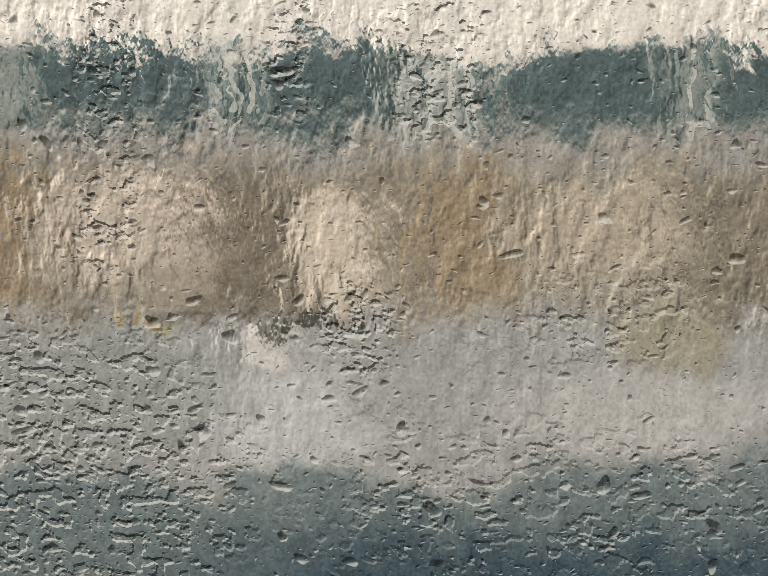
Reproduce this texture procedurally as a WebGL 1 fragment shader.

```glsl
precision highp float;
// Rain-streaked window: blurred bands of sky, trees, walls and road behind water and droplets.
uniform vec2 u_resolution;

float hash(vec2 p) {
  vec3 q = fract(p.xyx * vec3(0.1031, 0.103, 0.0973));
  q += dot(q, q.yzx + 33.33);
  return fract((q.x + q.y) * q.z);
}

float noise(vec2 p) {
  vec2 i = floor(p), f = fract(p);
  f = f * f * (3.0 - 2.0 * f);
  return mix(mix(hash(i), hash(i + vec2(1, 0)), f.x),
             mix(hash(i + vec2(0, 1)), hash(i + vec2(1, 1)), f.x), f.y);
}

float fbm(vec2 p) {
  float sum = 0.0, amp = 0.5;
  for (int i = 0; i < 4; i++) {
    sum += amp * noise(p);
    p = mat2(1.6, 1.2, -1.2, 1.6) * p + 7.3;
    amp *= 0.5;
  }
  return sum / 0.94;
}

// Soft-edged ellipse: 1 inside, 0 outside
float blob(vec2 p, vec2 center, vec2 size) {
  return 1.0 - smoothstep(0.55, 1.3, length((p - center) / size));
}

float column(float x, float center, float halfWidth) {
  return 1.0 - smoothstep(0.4, 1.4, abs(x - center) / halfWidth);
}

// Blurred view behind the glass, p in 0..1
vec3 backdrop(vec2 p) {
  vec3 cream = vec3(0.88, 0.84, 0.78);
  vec3 c = vec3(0.61, 0.60, 0.57);
  // Road and pale reflections
  c = mix(c, vec3(0.72, 0.71, 0.68), 0.9 * blob(p, vec2(0.36, 0.28), vec2(0.13, 0.1)));
  c = mix(c, vec3(0.70, 0.68, 0.64), 0.8 * blob(p, vec2(0.85, 0.29), vec2(0.22, 0.07)));
  c = mix(c, vec3(0.55, 0.55, 0.52), 0.7 * blob(p, vec2(0.1, 0.3), vec2(0.2, 0.14)));
  // Dark foreground
  float shore = 0.165 + 0.05 * smoothstep(0.72, 0.95, p.x) + 0.02 * sin(p.x * 19.0);
  c = mix(c, vec3(0.42, 0.45, 0.44), 1.0 - smoothstep(shore - 0.03, shore + 0.03, p.y));
  c = mix(c, vec3(0.23, 0.29, 0.31), 0.85 * (1.0 - smoothstep(0.0, 0.13, p.y)) * smoothstep(0.1, 0.5, p.x));
  // Tan wall band
  vec3 wall = mix(vec3(0.55, 0.505, 0.44), vec3(0.60, 0.56, 0.49), smoothstep(0.5, 0.8, p.x));
  wall = mix(wall, vec3(0.45, 0.41, 0.35), 0.75 * column(p.x, 0.31, 0.045) + 0.6 * column(p.x, 0.96, 0.07));
  wall = mix(wall, vec3(0.58, 0.50, 0.39), 0.7 * column(p.x, 0.6, 0.06) + 0.8 * column(p.x, 0.01, 0.03));
  wall = mix(wall, vec3(0.73, 0.67, 0.60), 0.95 * blob(p, vec2(0.165, 0.61), vec2(0.12, 0.12)));
  wall = mix(wall, vec3(0.76, 0.70, 0.62), blob(p, vec2(0.44, 0.565), vec2(0.07, 0.11)));
  wall = mix(wall, vec3(0.69, 0.63, 0.55), 0.8 * blob(p, vec2(0.78, 0.6), vec2(0.11, 0.09)));
  c = mix(c, wall, smoothstep(0.4, 0.5, p.y));
  // Patches along the foot of the wall
  c = mix(c, vec3(0.60, 0.56, 0.46), 0.7 * blob(p, vec2(0.87, 0.41), vec2(0.08, 0.06)));
  c = mix(c, vec3(0.64, 0.56, 0.41), 0.8 * blob(p, vec2(0.2, 0.43), vec2(0.035, 0.02)));
  c = mix(c, cream, 0.6 * blob(p, vec2(0.34, 0.4), vec2(0.045, 0.03)));
  c = mix(c, vec3(0.24, 0.24, 0.20), 0.75 * blob(p, vec2(0.4, 0.445), vec2(0.05, 0.025)));
  // Tree line, broken by pale gaps, under a bright sky
  c = mix(c, vec3(0.59, 0.57, 0.53), smoothstep(0.67, 0.76, p.y));
  float gap = 0.75 * column(p.x, 0.57, 0.065) + 0.4 * column(p.x, 0.31, 0.03)
            + 0.55 * column(p.x, 0.9, 0.03) + 0.6 * column(p.x, 0.01, 0.03);
  c = mix(c, mix(vec3(0.33, 0.38, 0.37), vec3(0.66, 0.65, 0.60), gap), smoothstep(0.74, 0.82, p.y));
  float skyline = 0.915 + 0.02 * sin(p.x * 15.0 + 1.0) - 0.025 * column(p.x, 0.57, 0.06);
  return mix(c, cream, smoothstep(skyline - 0.02, skyline + 0.02, p.y));
}

// Height of the running film: steep-edged pools stretched along the flow
float film(vec2 q) {
  return smoothstep(0.3, 0.7, fbm(q * vec2(42.0, 21.0))) + 0.5 * fbm(q * vec2(120.0, 85.0) + 31.0);
}

// Small irregular beads of water
float bead(vec2 q) {
  return smoothstep(0.55, 0.64, fbm(q * vec2(50.0, 76.0)));
}

// How crowded with droplets each part of the glass is
float wetness(vec2 p) {
  float w = 0.2 + 0.8 * blob(p, vec2(0.07, 0.17), vec2(0.25, 0.26));
  w += 0.6 * column(p.x, 0.14, 0.04) * smoothstep(0.48, 0.6, p.y);
  w += 0.6 * column(p.x, 0.375, 0.03) * smoothstep(0.76, 0.84, p.y);
  w += 0.7 * column(p.x, 0.57, 0.06) * smoothstep(0.72, 0.82, p.y);
  w += 0.6 * blob(p, vec2(0.47, 0.43), vec2(0.06, 0.1)) + 0.35 * blob(p, vec2(0.8, 0.45), vec2(0.13, 0.1));
  return w + 0.35 * blob(p, vec2(0.7, 0.13), vec2(0.38, 0.14));
}

// One droplet per cell: xy = position inside it (-1..1), z = coverage
vec3 droplet(vec2 q, float cells, float wet) {
  vec2 g = q * vec2(cells * 0.75, cells);
  g += 0.8 * vec2(noise(g * 0.9 + 5.0), noise(g * 0.9 + 57.0));
  vec2 id = floor(g) + cells;
  float radius = mix(0.2, 0.47, hash(id + 3.7));
  vec2 jitter = (vec2(hash(id + 11.3), hash(id + 23.9)) - 0.5) * (1.0 - 2.0 * radius);
  vec2 d = (fract(g) - 0.5 - jitter) / radius;
  float shape = length(d) + 0.5 * noise(d * 1.8 + id * 5.0);
  float cover = 1.0 - smoothstep(1.0 - 1.5 * cells / (u_resolution.y * radius), 1.0, shape);
  return vec3(d, cover * step(hash(id + 71.0), wet));
}

void main() {
  vec2 p = gl_FragCoord.xy / u_resolution;
  vec2 q = vec2(p.x * u_resolution.x / u_resolution.y, p.y);
  // Refraction and relief of the water film
  float h = film(q);
  vec2 slope = vec2(film(q + vec2(0.003, 0.0)) - h, film(q + vec2(0.0, 0.003)) - h);
  vec2 wobble = vec2(fbm(q * 17.0), fbm(q * 17.0 + 40.0)) - 0.5;
  float calm = mix(0.35, 1.0, smoothstep(0.35, 0.5, p.y)) * mix(0.3, 1.4, fbm(q * 6.0));
  vec3 color = backdrop(p + slope * 0.18 * calm + wobble * vec2(0.08, 0.1));
  color *= 1.0 + calm * (0.55 * slope.x - 0.85 * slope.y);
  // Bright trickles through the tree line
  float trickle = smoothstep(0.52, 0.6, fbm(q * vec2(75.0, 17.0) + wobble * 5.0));
  float run = column(p.x, 0.31, 0.04) + column(p.x, 0.58, 0.07) + column(p.x, 0.9, 0.035);
  color = mix(color, vec3(0.83, 0.81, 0.75), 0.6 * trickle * run * smoothstep(0.7, 0.8, p.y));
  // Beads: shaded upper rims, bright lower rims
  float wet = wetness(p), cells = 105.0;
  vec2 rim = vec2(-0.001, 0.0023);
  float edge = (bead(q + rim) - bead(q - rim)) * smoothstep(0.15, 0.8, wet + 0.6 * wobble.x);
  color = mix(color, vec3(0.86, 0.84, 0.79), 0.7 * max(edge, 0.0));
  color *= 1.0 - 0.55 * max(-edge, 0.0);
  // Droplets from fine to large: dark cap, bright lower crescent
  for (int i = 0; i < 4; i++) {
    vec3 d = droplet(q + float(i) * 0.37, cells, wet * (0.8 - 0.15 * float(i)));
    float lit = 0.3 * d.x - d.y;
    vec3 body = color * (1.0 - 0.5 * smoothstep(-0.2, 0.4, -lit));
    body = mix(body, vec3(0.84, 0.82, 0.77), 0.75 * smoothstep(0.1, 0.4, lit));
    color = mix(color, body, 0.9 * d.z);
    cells *= 0.66;
  }
  color += 0.07 * (noise(q * 230.0) - 0.5) + 0.08 * (fbm(q * 60.0) - 0.5);
  gl_FragColor = vec4(clamp(color, 0.0, 1.0), 1.0);
}
```
